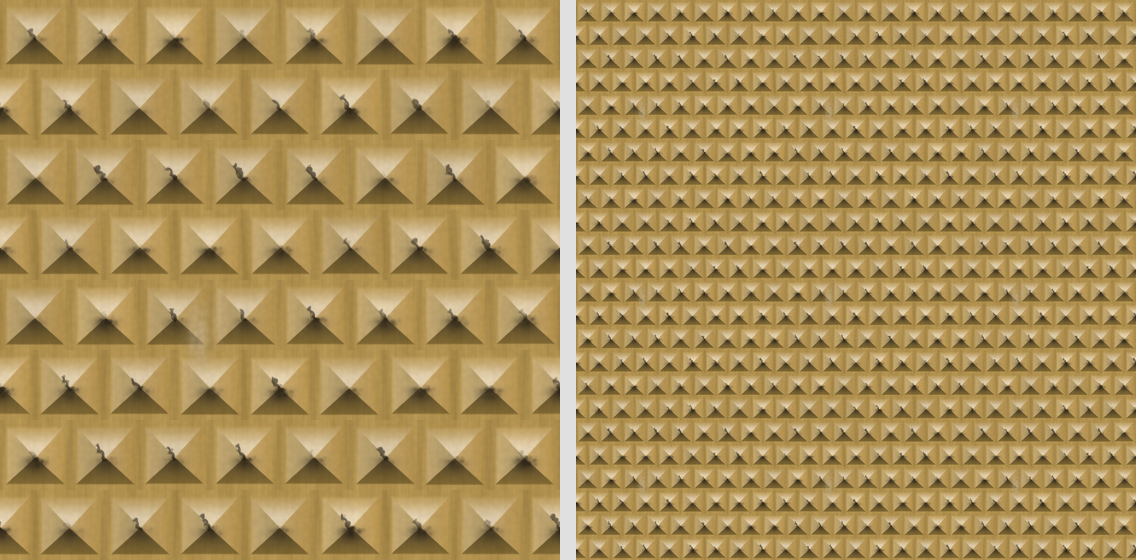
Left: one tile. Right: repeated 3 by 3.
Give the GLSL for this pattern, as a Shadertoy shader.

```glsl
const float TAU = 6.2831853;
const float REPEATS = 8.0;
const vec3 GOLD = vec3(0.69, 0.565, 0.305);
const vec3 SOOT = vec3(0.17, 0.14, 0.09);
const vec3 CHALK = vec3(0.76, 0.70, 0.59);

vec2 hash2(vec2 p) {
    vec3 q = fract(vec3(p.xyx) * vec3(0.1031, 0.1030, 0.0973));
    q += dot(q, q.yzx + 33.33);
    return fract((q.xx + q.yz) * q.zy);
}

// Distance to the nearest scattered point, wrapping after period cells
float cellular(vec2 p, vec2 period) {
    vec2 cell = floor(p);
    float nearest = 2.0;
    for (int j = -1; j <= 1; j++) {
        for (int i = -1; i <= 1; i++) {
            vec2 site = cell + vec2(i, j);
            nearest = min(nearest, length(site + hash2(mod(site, period)) - p));
        }
    }
    return nearest;
}

// Vertical wood fibres; whole frequencies keep the edges continuous
float woodGrain(vec2 uv) {
    float sum = 0.0;
    for (int i = 0; i < 5; i++) {
        float k = float(i);
        float frequency = 11.0 + k * k * 7.0 + k * 6.0;
        float drift = 1.4 * sin(TAU * uv.y * (2.0 + k) + k * 2.3);
        sum += sin(TAU * uv.x * frequency + drift + k * 1.7) / (1.0 + 0.4 * k);
    }
    return sum / 3.0;
}

float segmentDistance(vec2 p, vec2 a, vec2 b) {
    vec2 ab = b - a;
    return length(p - a - ab * clamp(dot(p - a, ab) / dot(ab, ab), 0.0, 1.0));
}

// Four lit faces meeting at the apex; p spans -1 to 1 over the base
vec3 pyramidColor(vec2 p, float height, float soft) {
    vec3 top = mix(vec3(0.73, 0.61, 0.37), vec3(0.87, 0.80, 0.67), smoothstep(0.0, 0.75, height));
    vec3 left = mix(vec3(0.76, 0.65, 0.43), vec3(0.67, 0.59, 0.41), height);
    vec3 right = mix(vec3(0.70, 0.565, 0.30), vec3(0.77, 0.65, 0.43), height);
    vec3 bottom = mix(vec3(0.50, 0.405, 0.195), vec3(0.33, 0.275, 0.165), height);
    vec3 sides = mix(left, right, smoothstep(-soft, soft, p.x));
    vec3 ends = mix(bottom, top, smoothstep(-soft, soft, p.y));
    return mix(sides, ends, smoothstep(-soft, soft, abs(p.y) - abs(p.x)));
}

// Dirt gathered below the apex and along the upper left ridge
float apexDirt(vec2 p, vec2 seed, float specks) {
    vec2 q = p + (specks - 0.45) * vec2(0.14, 0.10);
    float below = exp(-dot(q + vec2(0.0, 0.16), q + vec2(0.0, 0.16)) * 9.0);
    below *= smoothstep(0.12, -0.12, q.y) * (0.35 + 0.65 * seed.x);
    vec2 crackEnd = vec2(-0.30, 0.38) * seed.y;
    float crack = smoothstep(0.11, 0.02, segmentDistance(q, vec2(0.0, -0.06), crackEnd));
    crack *= smoothstep(0.25, 0.65, seed.y);
    return clamp(below * (1.15 - 0.7 * specks) + crack * 0.65, 0.0, 0.9);
}

// Soft vertical smear around a centre
float smear(vec2 uv, vec2 centre, vec2 size) {
    vec2 d = (fract(uv - centre + 0.5) - 0.5) / size;
    return exp(-dot(d, d));
}

void mainImage(out vec4 fragColor, in vec2 fragCoord) {
    vec2 uv = fragCoord / iResolution.xy;
    float pixel = REPEATS / min(iResolution.x, iResolution.y);

    // Rows of studs, every other row shifted by half a cell
    vec2 grid = uv * REPEATS;
    float row = floor(grid.y);
    grid.x += 0.5 * mod(row + 1.0, 2.0);
    vec2 id = mod(floor(grid), REPEATS);
    vec2 seed = hash2(id + 17.0);
    vec2 jitter = hash2(id + 61.0) - 0.5;

    // Local face coordinates, with the apex slightly below the middle
    vec2 local = fract(grid) - vec2(0.5, 0.46) - jitter * vec2(0.025, 0.015);
    vec2 p = local / vec2(0.42, local.y > 0.0 ? 0.45 : 0.38);
    float height = 1.0 - max(abs(p.x), abs(p.y));
    float specks = cellular(uv * 88.0, vec2(88.0));
    float grain = woodGrain(uv);

    // Gold ground, shaded in the narrow gaps between studs
    float gap = smoothstep(0.40, 0.5, abs(local.x));
    vec3 color = GOLD * (1.0 - 0.07 * gap) + grain * vec3(0.035, 0.035, 0.028);

    // Stud faces with softened base edges
    float soft = max(0.035, pixel * 2.0);
    vec3 stud = pyramidColor(p, height, soft) * (0.97 + 0.06 * seed.x);
    stud += grain * 0.014;
    float blend = p.y < -abs(p.x) ? 0.05 : 0.12;
    color = mix(color, stud, smoothstep(-soft, blend, height));

    // Pale and dark ridges
    float ridge = smoothstep(0.035 + pixel, 0.0, abs(p.x - p.y));
    ridge *= step(0.0, p.y) * smoothstep(0.1, 0.9, height);
    color = mix(color, vec3(0.89, 0.83, 0.70), ridge * 0.45);
    color = mix(color, SOOT, apexDirt(p, seed, specks));

    // Chalky stain and fine surface mottling
    float stain = smear(uv, vec2(0.355, 0.40), vec2(0.018, 0.055));
    stain += 0.5 * smear(uv, vec2(0.39, 0.43), vec2(0.008, 0.04));
    color = mix(color, CHALK, min(stain, 1.0) * (0.65 - 0.3 * specks));
    color *= 1.0 + 0.045 * (0.45 - specks);
    fragColor = vec4(clamp(color, 0.0, 1.0), 1.0);
}
```
